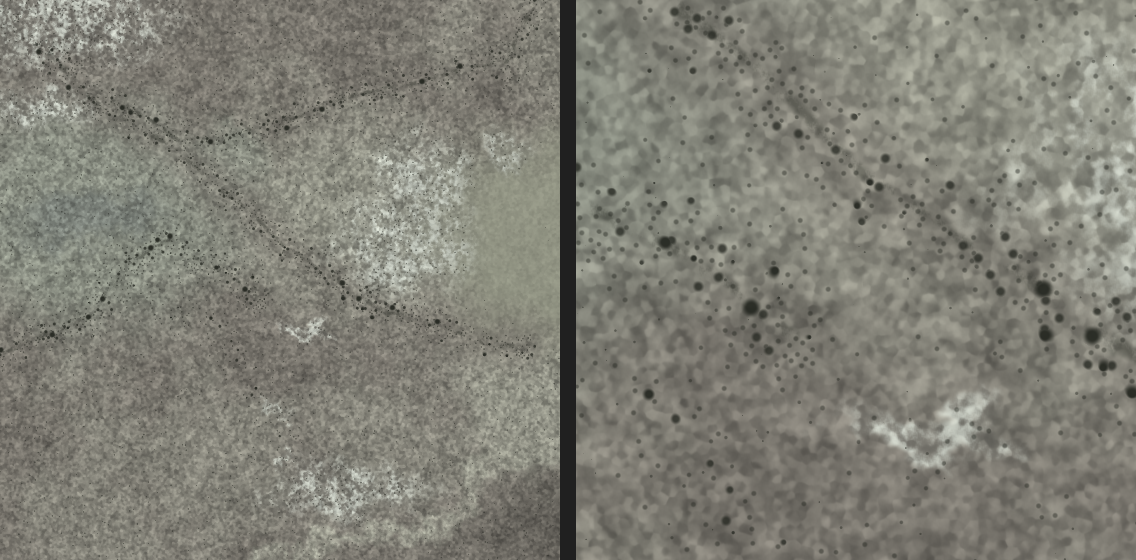
Left: the whole. Right: its middle third, enlarged.
A Shadertoy shader for this texture:

```glsl
// Arid ground seen from above: brown soil, smooth clay pans, chalky crusts and
// dry creeks lined with dark shrubs. Soft patches and creek paths are bent by
// layered sines; cellular noise gives the grain and hashed cells the shrubs.

const vec3 SOIL = vec3(0.470, 0.456, 0.425);
const vec3 SAND = vec3(0.580, 0.585, 0.535);
const vec3 CLAY = vec3(0.565, 0.575, 0.510);
const vec3 SILT = vec3(0.530, 0.548, 0.502);
const vec3 DAMP = vec3(0.455, 0.480, 0.460);
const vec3 CRUST = vec3(0.710, 0.730, 0.695);
const vec3 SHRUB = vec3(0.140, 0.150, 0.125);

const float GRAIN_CELLS = 125.0;
const float GRAIN_DEPTH = 0.24;
const float MOTTLE_DEPTH = 0.16;
const float BEND = 0.010;
const float BANK_WIDTH = 0.024;

// Creek paths, as corner points
const vec2 MAIN[6] = vec2[6](vec2(0.08, 0.91), vec2(0.18, 0.81), vec2(0.33, 0.72),
                             vec2(0.51, 0.56), vec2(0.68, 0.45), vec2(0.93, 0.37));
const vec2 UPPER[6] = vec2[6](vec2(0.20, 0.82), vec2(0.31, 0.755), vec2(0.40, 0.757),
                              vec2(0.68, 0.84), vec2(0.91, 0.89), vec2(0.96, 1.02));
const vec2 LOWER[6] = vec2[6](vec2(-0.02, 0.36), vec2(0.17, 0.44), vec2(0.22, 0.52),
                              vec2(0.30, 0.57), vec2(0.39, 0.52), vec2(0.46, 0.46));
const vec2 FAINT[6] = vec2[6](vec2(0.22, 0.49), vec2(0.28, 0.45), vec2(0.37, 0.44),
                              vec2(0.41, 0.37), vec2(0.46, 0.30), vec2(0.52, 0.22));
const vec2 WASH[6] = vec2[6](vec2(0.46, -0.01), vec2(0.70, 0.035), vec2(0.80, 0.06),
                             vec2(0.83, 0.16), vec2(0.90, 0.20), vec2(1.03, 0.21));

// Chalky crusts: centre, radii
const vec4 CRUSTS[9] = vec4[9](
    vec4(0.75, 0.66, 0.09, 0.10), vec4(0.73, 0.56, 0.13, 0.09),
    vec4(0.07, 0.82, 0.11, 0.045), vec4(0.12, 0.97, 0.22, 0.09),
    vec4(0.53, 0.405, 0.035, 0.018), vec4(0.51, 0.265, 0.022, 0.014),
    vec4(0.51, 0.18, 0.016, 0.018), vec4(0.62, 0.12, 0.14, 0.06),
    vec4(0.90, 0.74, 0.04, 0.04));

vec3 hash3(vec2 p) {
    vec3 h = fract(p.xyx * vec3(0.1031, 0.1030, 0.0973));
    h += dot(h, h.yxz + 33.33);
    return fract((h.xxy + h.yzz) * h.zyx);
}

float layeredSines(vec2 p) {
    float sum = 0.0, amp = 0.5;
    for (int i = 0; i < 6; i++) {
        p = mat2(1.52, 1.14, -1.14, 1.52) * p + 1.7;
        sum += amp * sin(p.x + 1.4 * sin(p.y * 0.9)) * cos(p.y + 1.2 * sin(p.x * 0.7));
        amp *= 0.68;
    }
    return sum;
}

// Soft blend of random cell tones, roughly -0.5 to 0.5
float cellular(vec2 p) {
    vec2 id = floor(p);
    float tone = 0.0, total = 0.0;
    for (int y = -1; y <= 1; y++)
    for (int x = -1; x <= 1; x++) {
        vec2 cell = id + vec2(x, y);
        vec3 h = hash3(cell + 7.0);
        vec2 d = cell + h.xy - p;
        float weight = exp(-5.0 * dot(d, d));
        tone += weight * (h.z - 0.5);
        total += weight;
    }
    return tone / total;
}

float pathDistance(vec2 p, vec2 path[6]) {
    float d = 2.0;
    for (int i = 0; i < 5; i++) {
        vec2 a = p - path[i], b = path[i + 1] - path[i];
        d = min(d, length(a - b * clamp(dot(a, b) / dot(b, b), 0.0, 1.0)));
    }
    return d;
}

float patchMask(vec2 p, vec2 centre, vec2 radii) {
    return 1.0 - smoothstep(0.45, 1.25, length((p - centre) / radii));
}

// One round shrub per turned cell, larger and more frequent with density
float shrubs(vec2 p, float cells, float density) {
    vec2 q = mat2(0.83, 0.56, -0.56, 0.83) * p * cells + 40.0, id = floor(q);
    vec3 h = hash3(id + cells);
    float r = 0.30 * smoothstep(h.z, h.z + 0.09, density) + 0.001;
    float shape = 1.0 - smoothstep(r * 0.4, r * 1.15, length(q - id - 0.3 - 0.4 * h.xy));
    return shape * smoothstep(0.02, 0.08, r);
}

void mainImage(out vec4 fragColor, in vec2 fragCoord) {
    vec2 uv = fragCoord / iResolution.y;
    vec2 bend = vec2(layeredSines(uv * 9.0), layeredSines(uv * 9.0 + 23.0));
    vec2 creekPos = uv + BEND * bend;
    vec2 landPos = uv + 4.0 * BEND * bend;
    float mottle = layeredSines(uv * 14.0 + 5.0);
    float fineMottle = layeredSines(uv * vec2(48.0, 36.0) + 11.0);
    float grain = cellular(uv * GRAIN_CELLS) + 1.3 * cellular(uv.yx * GRAIN_CELLS * 1.9);

    // Broad ground zones
    float clay = patchMask(landPos, vec2(0.98, 0.57), vec2(0.24, 0.22));
    float silt = patchMask(landPos, vec2(0.13, 0.62), vec2(0.34, 0.23));
    vec3 col = mix(SOIL, SAND, 0.45 * smoothstep(-0.2, 0.7, layeredSines(uv * 3.0 + 2.0)));
    col = mix(col, SAND, 0.9 * patchMask(landPos, vec2(0.65, 0.61), vec2(0.25, 0.20)));
    col = mix(col, SAND, 0.8 * patchMask(landPos, vec2(0.98, 0.29), vec2(0.18, 0.11)));
    col = mix(col, SILT, silt);
    col = mix(col, DAMP, 0.7 * patchMask(landPos, vec2(0.15, 0.61), vec2(0.14, 0.06)));
    col = mix(col, SILT, 0.7 * patchMask(landPos, vec2(0.36, 0.72), vec2(0.14, 0.06)));
    col = mix(col, CLAY, clay);
    col *= 1.0 - 0.15 * patchMask(landPos, vec2(0.97, 0.07), vec2(0.13, 0.10));

    // Creeks and the pale wash
    float mainD = pathDistance(creekPos, MAIN);
    float creekD = min(mainD, min(pathDistance(creekPos, UPPER), pathDistance(creekPos, LOWER)));
    float faintD = pathDistance(creekPos, FAINT);
    float washD = pathDistance(landPos, WASH);
    float bank = exp(-pow(creekD / BANK_WIDTH, 2.0)) + 0.35 * exp(-pow(faintD / BANK_WIDTH, 2.0));
    col = mix(col, SOIL * 1.03, 0.6 * exp(-pow(mainD / 0.04, 2.0)));
    float wash = 1.0 - smoothstep(0.002, 0.030, washD);
    col = mix(col, SAND * 1.08, wash * (0.65 + 0.4 * clamp(fineMottle, -1.0, 0.8)));

    // Broken chalk crusts
    float crust = 0.0;
    for (int i = 0; i < 9; i++)
        crust = max(crust, patchMask(landPos, CRUSTS[i].xy, CRUSTS[i].zw));
    float chalk = smoothstep(-0.5, 0.8, fineMottle + 0.7 * grain);
    col = mix(col, CRUST, crust * mix(0.15, 0.85, chalk));

    // Mottling and grain, calmer on clay
    float rough = 1.0 - 0.7 * clay;
    col *= 1.0 + rough * (MOTTLE_DEPTH * (0.5 * mottle + 0.5 * fineMottle) + GRAIN_DEPTH * grain);

    // Dark creek bed and shrubs of three sizes
    float bed = 1.0 - smoothstep(0.001, 0.007, creekD);
    col = mix(col, SHRUB, 0.42 * bed * smoothstep(-0.3, 0.6, fineMottle));
    float cover = 0.45 * shrubs(uv, 165.0, rough * 0.10 + 0.36 * bank + 0.14 * crust);
    cover = max(cover, 0.75 * shrubs(uv.yx, 90.0, rough * 0.02 + 0.28 * bank));
    cover = max(cover, 0.92 * shrubs(uv, 50.0, rough * 0.012 + 0.16 * bank));
    col = mix(col, SHRUB, cover);

    fragColor = vec4(col, 1.0);
}
```
